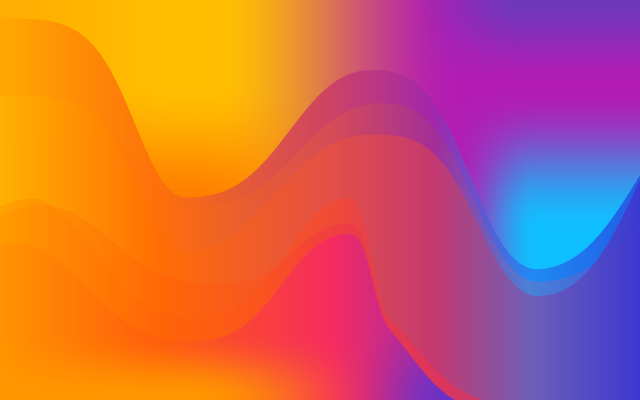
Write a WebGL 2 fragment shader that draws this background.

```glsl
#version 300 es
precision highp float;
// Translucent flowing waves over a soft mesh gradient, gold to magenta to cyan.
// Each wave edge is a sum of skewed S-bends; each fill is a horizontal colour
// ramp, layered from the highest wave down to the glowing front hill.

#define BEND_SHARPNESS 1.8
#define SECOND_ALPHA 0.60
#define THIRD_ALPHA 0.85
#define RIBBON_ALPHA 0.50

uniform vec2 u_resolution;
out vec4 outColor;

// S-shaped step of a given height from x0 to x1; skew above 1 delays it.
float bend(float x, float x0, float x1, float height, float skew) {
    float t = pow(clamp((x - x0) / (x1 - x0), 0.0, 1.0), skew);
    float a = pow(t, BEND_SHARPNESS);
    float b = pow(1.0 - t, BEND_SHARPNESS);
    return height * a / (a + b);
}

// Anti-aliased coverage of the area below an edge.
float below(float edge, float y) {
    float d = edge - y;
    float width = length(vec2(dFdx(d), dFdy(d)));
    return clamp(d / max(width, 1e-5) + 0.5, 0.0, 1.0);
}

float falling(float a, float b, float v) { return 1.0 - smoothstep(a, b, v); }

float span(float a, float b, float v) { return clamp((v - a) / (b - a), 0.0, 1.0); }

// Six-colour horizontal ramp shared by all the fills.
vec3 ramp(float x, vec3 c0, vec3 c1, vec3 c2, vec3 c3, vec3 c4, vec3 c5) {
    vec3 c = mix(c0, c1, span(0.0, 0.25, x));
    c = mix(c, c2, span(0.25, 0.52, x));
    c = mix(c, c3, span(0.52, 0.68, x));
    c = mix(c, c4, span(0.68, 0.83, x));
    return mix(c, c5, span(0.83, 1.0, x));
}

// Upper backdrop: gold and magenta with orange, violet and cyan glows.
vec3 backdrop(vec2 p) {
    vec3 gold = mix(vec3(1.0, 0.68, 0.0), vec3(1.0, 0.75, 0.0), smoothstep(0.0, 0.3, p.x));
    vec3 c = mix(gold, vec3(0.70, 0.11, 0.70), smoothstep(0.33, 0.72, p.x));
    c = mix(c, vec3(1.0, 0.47, 0.0), falling(0.45, 0.8, p.y) * falling(0.3, 0.6, p.x));
    c = mix(c, vec3(0.42, 0.22, 0.74), smoothstep(0.78, 1.02, p.y) * smoothstep(0.62, 0.82, p.x));
    return mix(c, vec3(0.06, 0.75, 1.0), falling(0.42, 0.78, p.y) * smoothstep(0.70, 0.84, p.x));
}

// Front hill: orange to pink, warm and violet along its foot.
vec3 hillColor(vec2 p) {
    vec3 violet = vec3(0.40, 0.20, 0.78);
    vec3 c = ramp(p.x, vec3(1.0, 0.58, 0.0), vec3(1.0, 0.36, 0.05), vec3(0.96, 0.17, 0.38),
                  vec3(0.65, 0.16, 0.66), violet, violet);
    c = mix(c, vec3(1.0, 0.59, 0.0), falling(0.0, 0.17, p.y) * falling(0.3, 0.6, p.x));
    return mix(c, violet, falling(0.0, 0.22, p.y) * smoothstep(0.55, 0.72, p.x));
}

void main() {
    vec2 p = gl_FragCoord.xy / u_resolution;
    float x = p.x;

    // Three long waves that cross the whole canvas.
    float first = 0.954 + bend(x, -0.013, 0.289, -0.448, 2.0) + bend(x, 0.289, 0.579, 0.319, 1.16)
        + bend(x, 0.579, 0.838, -0.498, 1.29) + bend(x, 0.838, 1.159, 0.462, 1.0);
    float second = 0.619 + bend(x, -0.08, 0.13, 0.044, 1.0) + bend(x, 0.13, 0.30, -0.179, 1.3)
        + bend(x, 0.30, 0.595, 0.258, 1.16) + bend(x, 0.595, 0.84, -0.446, 1.23)
        + bend(x, 0.84, 1.16, 0.283, 1.0);
    float third = 0.760 + bend(x, -0.013, 0.289, -0.390, 2.2) + bend(x, 0.289, 0.582, 0.294, 0.96)
        + bend(x, 0.582, 0.84, -0.404, 1.41) + bend(x, 0.84, 1.16, 0.62, 1.05);

    // Two ribbons and the hill, each ending in a steep drop with a long tail.
    float lowRibbon = 0.450 + bend(x, -0.052, 0.072, 0.037, 1.0) + bend(x, 0.072, 0.328, -0.196, 0.82)
        + bend(x, 0.328, 0.542, 0.150, 1.33) + bend(x, 0.544, 0.609, -0.187, 1.2)
        + bend(x, 0.553, 0.794, -0.262, 0.8);
    float highRibbon = 0.479 + bend(x, -0.026, 0.052, 0.025, 1.0) + bend(x, 0.052, 0.293, -0.296, 0.82)
        + bend(x, 0.293, 0.544, 0.296, 1.33) + bend(x, 0.544, 0.609, -0.260, 1.2)
        + bend(x, 0.553, 0.794, -0.252, 0.8);
    float hill = 0.385 + bend(x, -0.03, 0.035, 0.005, 1.0) + bend(x, 0.033, 0.293, -0.244, 0.83)
        + bend(x, 0.293, 0.544, 0.269, 1.23) + bend(x, 0.544, 0.609, -0.177, 1.2)
        + bend(x, 0.553, 0.768, -0.262, 0.8);

    // Fill colours.
    vec3 firstColor = ramp(x, vec3(1.0, 0.66, 0.0), vec3(0.99, 0.44, 0.04), vec3(0.80, 0.26, 0.40),
                           vec3(0.63, 0.15, 0.68), vec3(0.12, 0.54, 0.95), vec3(0.13, 0.36, 0.90));
    vec3 secondColor = ramp(x, vec3(1.0, 0.64, 0.02), vec3(1.0, 0.43, 0.04), vec3(0.86, 0.32, 0.30),
                            vec3(0.64, 0.20, 0.55), vec3(0.40, 0.49, 0.77), vec3(0.30, 0.30, 0.85));
    vec3 thirdColor = ramp(x, vec3(1.0, 0.70, 0.0), vec3(1.0, 0.43, 0.01), vec3(0.90, 0.31, 0.27),
                           vec3(0.79, 0.23, 0.41), vec3(0.45, 0.35, 0.70), vec3(0.24, 0.20, 0.81));
    vec3 ribbonColor = ramp(x, vec3(1.0, 0.58, 0.0), vec3(1.0, 0.38, 0.03), vec3(1.0, 0.27, 0.15),
                            vec3(0.85, 0.20, 0.42), vec3(0.55, 0.22, 0.60), vec3(0.40, 0.20, 0.78));
    vec3 lowColor = mix(ribbonColor, vec3(0.93, 0.20, 0.29), smoothstep(0.40, 0.54, x));

    // Composite from back to front.
    vec3 color = mix(backdrop(p), firstColor, below(first, p.y));
    color = mix(color, secondColor, SECOND_ALPHA * below(second, p.y));
    color = mix(color, thirdColor, THIRD_ALPHA * below(third, p.y));
    color = mix(color, ribbonColor, RIBBON_ALPHA * below(highRibbon, p.y));
    color = mix(color, lowColor, RIBBON_ALPHA * below(lowRibbon, p.y));
    color = mix(color, hillColor(p), below(hill, p.y));
    outColor = vec4(color, 1.0);
}
```
